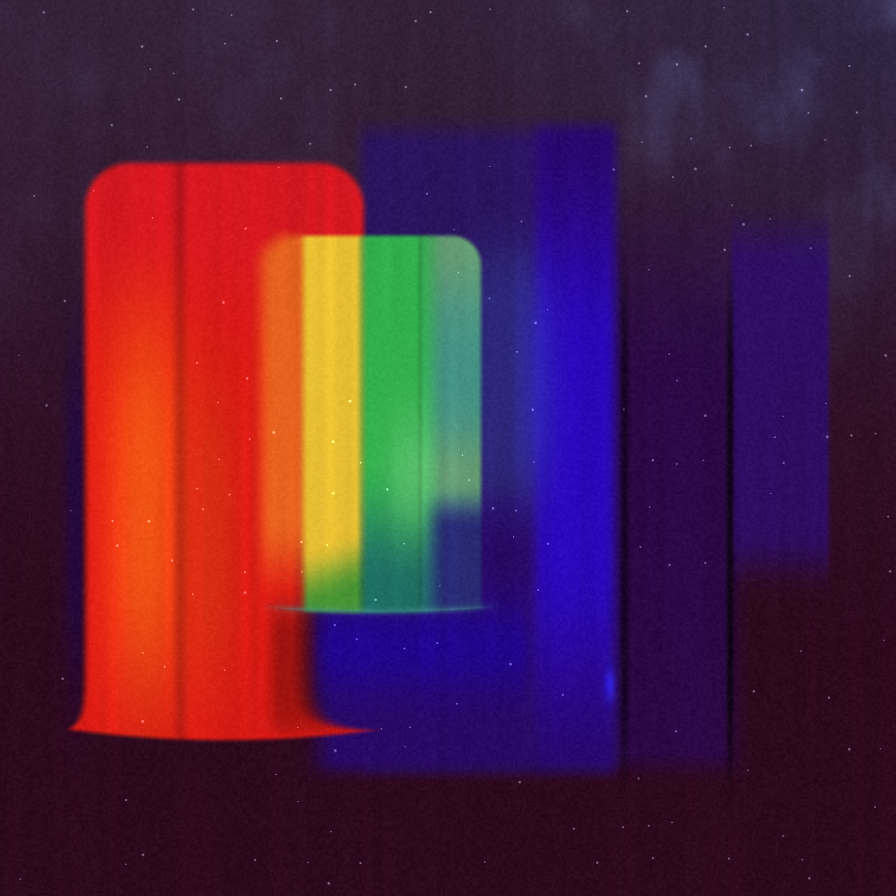
Give the GLSL for this background, as a WebGL 1 fragment shader.

```glsl
precision highp float;
// Soft spectral slabs on aged dark film: a red slab, a smaller rainbow card
// and blue veils, made from feathered bands and rounded-box distances,
// then finished with vertical streaks, smudges, grain and dust.
#define GRAIN 0.035
#define STREAKS 0.10
#define SMUDGE 0.11
#define DUST 0.45
#define DUST_CELLS 34.0
#define RED_TOP 0.818
#define RED_BASE 0.174
#define CARD_TOP 0.737
#define CARD_BASE 0.316

uniform vec2 u_resolution;

float hash(vec2 p) {
  vec3 q = fract(vec3(p.xyx) * 0.1031);
  q += dot(q, q.yzx + 33.33);
  return fract((q.x + q.y) * q.z);
}

float noise(vec2 p) {
  vec2 i = floor(p), f = fract(p);
  f = f * f * (3.0 - 2.0 * f);
  return mix(mix(hash(i), hash(i + vec2(1, 0)), f.x),
             mix(hash(i + vec2(0, 1)), hash(i + vec2(1, 1)), f.x), f.y);
}

float fbm(vec2 p) {
  float sum = 0.0, amp = 0.5;
  for (int i = 0; i < 4; i++) {
    sum += amp * noise(p);
    p = p * 2.03 + 7.1;
    amp *= 0.5;
  }
  return sum;
}

// Soft step centred on an edge, and soft interval between two edges.
float rise(float edge, float blur, float v) {
  return smoothstep(edge - blur, edge + blur, v);
}
float band(float v, float a, float b, float blur) {
  return rise(a, blur, v) * (1.0 - rise(b, blur, v));
}
float bump(float v, float centre, float width) {
  float t = (v - centre) / width;
  return exp(-t * t);
}

// Rounded box given by its lower left and upper right corners.
float roundBox(vec2 p, vec2 lo, vec2 hi, float r) {
  vec2 q = abs(p - 0.5 * (lo + hi)) - 0.5 * (hi - lo) + r;
  return length(max(q, 0.0)) + min(max(q.x, q.y), 0.0) - r;
}

vec3 filmBase(vec2 p) {
  vec3 c = mix(vec3(0.18, 0.035, 0.115), vec3(0.205, 0.13, 0.22), rise(0.65, 0.40, p.y));
  float corner = rise(0.70, 0.35, p.x) * rise(0.72, 0.25, p.y);
  float smudge = smoothstep(0.45, 0.8, fbm(p * vec2(11.0, 9.0)));
  return c + corner * vec3(-0.01, 0.02, 0.05)
           + SMUDGE * smudge * (0.25 + corner) * rise(0.6, 0.3, p.y) * vec3(0.6, 0.9, 1.2);
}

vec3 blueVeils(vec3 c, vec2 p) {
  float x = p.x, y = p.y;
  c = mix(c, vec3(0.17, 0.03, 0.29), 0.9 * band(x, 0.67, 0.82, 0.02) * band(y, 0.145, 0.70, 0.02 + 0.13 * step(0.4, y)));
  c = mix(c, vec3(0.18, 0.05, 0.41), 0.9 * band(x, 0.816, 0.925, 0.005) * band(y, 0.37, 0.74, 0.04));
  c = mix(c, vec3(0.17, 0.08, 0.38), band(x, 0.403, 0.685, 0.012) * band(y, 0.145, 0.855, 0.02));
  c = mix(c, vec3(0.16, 0.035, 0.40), band(x, 0.355, 0.60, 0.022) * band(y, 0.14, 0.45, 0.015));
  c = mix(c, vec3(0.13, 0.02, 0.57), band(x, 0.355, 0.59, 0.02) * band(y, 0.235, 0.32, 0.05));
  float bright = band(x, 0.598, 0.686, 0.012) * band(y, 0.14, 0.858, 0.015);
  vec3 cobalt = mix(vec3(0.16, 0.03, 0.43), vec3(0.17, 0.03, 0.73), band(y, 0.25, 0.73, 0.13));
  c = mix(c, cobalt, bright);
  c = mix(c, vec3(0.18, 0.17, 0.50), 0.85 * band(x, 0.53, 0.595, 0.015) * band(y, 0.44, 0.72, 0.06));
  c = mix(c, vec3(0.19, 0.16, 0.72), 0.7 * bump(x, 0.60, 0.022) * band(y, 0.46, 0.68, 0.08));
  c += vec3(0.03, 0.08, 0.35) * bump(x, 0.681, 0.006) * bump(y, 0.235, 0.018);
  c = mix(c, vec3(0.12, 0.02, 0.28), 0.7 * bump(x, 0.084, 0.012) * band(y, 0.25, 0.60, 0.12));
  float seams = 0.5 * bump(x, 0.697, 0.005) + 0.65 * bump(x, 0.815, 0.004);
  return c * (1.0 - seams * band(y, 0.15, 0.66, 0.08));
}

vec3 redSlab(vec3 c, vec2 p) {
  float x = p.x, y = p.y;
  float base = RED_BASE + 0.4 * (x - 0.25) * (x - 0.25);
  float flare = exp(-max(y - base, 0.0) / 0.013);
  float right = mix(0.340, 0.406, rise(0.55, 0.05, y)) + 0.075 * flare;
  float d = roundBox(p, vec2(0.095 - 0.018 * flare, 0.0), vec2(right, RED_TOP), 0.05);
  float blur = 0.006 + 0.013 * rise(0.29, 0.05, x) * (1.0 - rise(0.5, 0.05, y));
  float mask = (1.0 - rise(0.0, blur, d)) * rise(base, 0.004, y);
  vec3 red = mix(vec3(0.85, 0.10, 0.08), vec3(0.83, 0.09, 0.13), rise(0.68, 0.12, y));
  red = mix(red, vec3(0.98, 0.34, 0.08), bump(x, 0.163, 0.042) * band(y, 0.24, 0.62, 0.14));
  red = mix(red, vec3(0.90, 0.23, 0.08), 0.6 * bump(x, 0.235, 0.03) * band(y, 0.25, 0.55, 0.12));
  red *= 1.0 - 0.16 * bump(x, 0.201, 0.007);
  red *= 1.0 - 0.28 * rise(0.302, 0.012, x) * (1.0 - rise(0.32, 0.03, y)) * (1.0 - flare);
  return mix(c, red, mask);
}

vec3 rainbowCard(vec3 c, vec2 p) {
  float x = p.x, y = p.y;
  float base = CARD_BASE + 0.3 * (x - 0.42) * (x - 0.42);
  float d = roundBox(p, vec2(0.292, 0.0), vec2(0.537, CARD_TOP), 0.033);
  float blur = mix(0.014, 0.004, rise(0.325, 0.02, x));
  float mask = (1.0 - rise(0.0, blur, d)) * rise(base, 0.004, y);
  mask *= mix(rise(0.37, 0.05, y), 1.0, rise(0.338, 0.008, x));
  vec3 yellow = mix(vec3(0.28, 0.58, 0.20), vec3(0.91, 0.75, 0.20), rise(0.365 + 0.4 * (x - 0.37), 0.035, y));
  vec3 green = mix(vec3(0.12, 0.44, 0.40), vec3(0.20, 0.70, 0.31), rise(0.42, 0.07, y));
  green = mix(green, vec3(0.40, 0.80, 0.47), 0.75 * bump(x, 0.463, 0.03) * bump(y, 0.47, 0.07));
  vec3 teal = mix(vec3(0.27, 0.58, 0.53), vec3(0.40, 0.62, 0.46), max(bump(y, 0.47, 0.05), bump(y, 0.73, 0.07)));
  teal = mix(vec3(0.16, 0.17, 0.46), teal, rise(0.435, 0.025, y));
  vec3 ink = mix(vec3(0.90, 0.38, 0.12), yellow, rise(0.338, 0.006, x));
  ink = mix(ink, green, rise(0.404, 0.008, x));
  ink = mix(ink, teal, rise(0.482, 0.017, x));
  ink *= 1.0 - 0.13 * bump(x, 0.469, 0.003) - 0.12 * bump(x, 0.404, 0.005);
  c = mix(c, ink, mask);
  float rim = exp(-abs(y - base - 0.002) / 0.003) * band(x, 0.31, 0.54, 0.025);
  return mix(c, vec3(0.28, 0.60, 0.58), 0.55 * rim);
}

// One randomly placed speck in some of the grid cells.
float dust(vec2 p) {
  vec2 g = p * DUST_CELLS, id = floor(g);
  vec2 spot = 0.2 + 0.6 * vec2(hash(id + 3.7), hash(id + 19.3));
  float size = 0.02 + 0.04 * hash(id + 41.0);
  return step(0.84, hash(id + 71.0)) * (1.0 - smoothstep(size * 0.4, size + 0.02, length(fract(g) - spot)));
}

void main() {
  vec2 p = gl_FragCoord.xy / u_resolution;
  vec3 c = blueVeils(filmBase(p), p);
  c = rainbowCard(redSlab(c, p), p);
  // Film texture
  c *= 1.0 + STREAKS * (noise(p * vec2(95.0, 2.5)) - 0.5);
  c += GRAIN * (noise(p * 420.0) - 0.5);
  c += DUST * dust(p) * vec3(0.65, 0.7, 0.8);
  gl_FragColor = vec4(clamp(c, 0.0, 1.0), 1.0);
}
```
